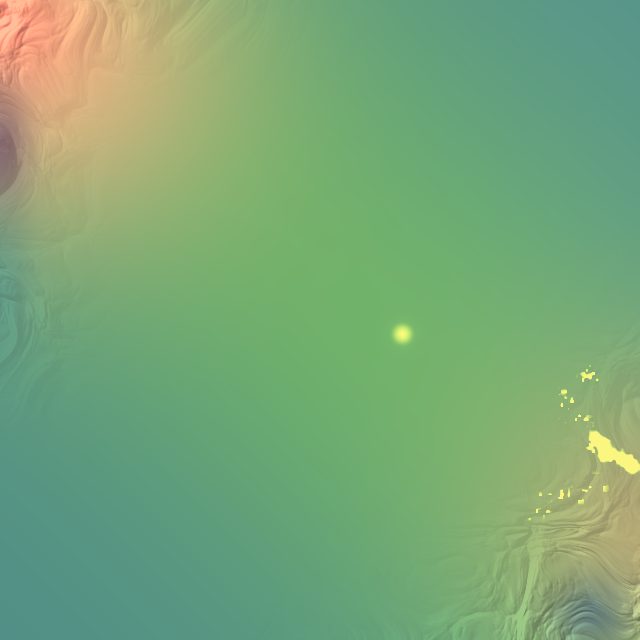
Reproduce this texture procedurally as a three.js fragment shader.

```glsl
// Soft green haze with a glowing dot, warm corners and weathered rocky relief.
varying vec2 vUv;

const vec3 GREEN = vec3(0.435, 0.695, 0.415);
const vec3 TEAL = vec3(0.315, 0.555, 0.535);
const vec3 PEACH = vec3(0.93, 0.71, 0.52);
const vec3 CORAL = vec3(1.0, 0.56, 0.47);
const vec3 PLUM = vec3(0.45, 0.33, 0.42);
const vec3 SLATE = vec3(0.28, 0.40, 0.48);
const vec3 SUN = vec3(1.0, 0.98, 0.50);
const vec3 HALO = vec3(0.70, 0.95, 0.40);
const vec2 DOT_POS = vec2(0.629, 0.478);
const float DOT_RADIUS = 0.0125;
const float ROCK_SCALE = 6.0;
const float RELIEF_STEP = 0.0025;
const vec2 LIGHT_DIR = vec2(-0.8, 0.6);

float hash(vec2 p) {
  vec3 q = fract(vec3(p.xyx) * 0.1031);
  q += dot(q, q.yzx + 33.33);
  return fract((q.x + q.y) * q.z);
}

float noise(vec2 p) {
  vec2 i = floor(p), f = fract(p);
  f = f * f * f * (f * (f * 6.0 - 15.0) + 10.0);
  return mix(mix(hash(i), hash(i + vec2(1.0, 0.0)), f.x),
             mix(hash(i + vec2(0.0, 1.0)), hash(i + vec2(1.0)), f.x), f.y);
}

// Folded octaves give creases; the warp bends them into eroded rock.
float rockHeight(vec2 uv) {
  vec2 p = uv * ROCK_SCALE + 17.0;
  p += 0.9 * vec2(noise(p * 1.3), noise(p * 1.3 + 41.0));
  p += 0.3 * vec2(noise(p * 3.7 + 9.0), noise(p * 3.7 + 73.0));
  float sum = 0.0, amp = 0.5;
  for (int i = 0; i < 6; i++) {
    sum += amp * abs(2.0 * noise(p) - 1.0);
    p = mat2(1.6, 1.2, -1.2, 1.6) * p + 5.3;
    amp *= 0.47;
  }
  return sum;
}

float glow(vec2 p, vec2 center, float spread) {
  vec2 d = p - center;
  return exp(-dot(d, d) / spread);
}

float segment(vec2 p, vec2 a, vec2 b) {
  vec2 ab = b - a;
  return length(p - a - ab * clamp(dot(p - a, ab) / dot(ab, ab), 0.0, 1.0));
}

float fadeOut(float near, float far, float x) {
  return 1.0 - smoothstep(near, far, x);
}

void main() {
  vec2 uv = vUv;

  // Green diagonal band cooling towards two corners
  float across = uv.x + uv.y - 1.08;
  float cool = 1.0 - exp(-across * across * 2.6);
  vec3 col = mix(GREEN, TEAL, cool);
  col += vec3(0.02, 0.015, 0.02) * smoothstep(0.4, 1.0, uv.x);

  // Warm corners
  col = mix(col, PEACH, 0.97 * glow(uv, vec2(0.06, 0.93), 0.085));
  col = mix(col, CORAL, 0.9 * glow(uv, vec2(0.0, 0.97), 0.012));
  col = mix(col, PEACH * vec3(0.88, 0.92, 0.92), 0.72 * glow(uv, vec2(1.03, 0.17), 0.065));

  // Shadowed left edge
  float edge = exp(-uv.x * uv.x / 0.0022);
  col = mix(col, PLUM, 0.75 * edge * glow(vec2(uv.y), vec2(0.77), 0.018));
  col = mix(col, TEAL, 0.55 * edge * glow(vec2(uv.y), vec2(0.55), 0.025));

  // Rock relief confined to the borders
  float h = rockHeight(uv);
  vec2 grad = vec2(rockHeight(uv + vec2(RELIEF_STEP, 0.0)),
                   rockHeight(uv + vec2(0.0, RELIEF_STEP))) - h;
  float shade = clamp(-dot(grad, LIGHT_DIR) / RELIEF_STEP * 0.09, -1.0, 1.0);
  float leftMask = fadeOut(0.0, 0.2, uv.x) * smoothstep(0.28, 0.55, uv.y);
  float topMask = smoothstep(0.83, 1.0, uv.y) * fadeOut(0.15, 0.56, uv.x);
  float lowMask = fadeOut(0.0, 0.065, (1.0 - uv.x) * uv.y)
                * fadeOut(0.2, 0.68, length(uv - vec2(1.0, 0.0)));
  float rocky = max(max(leftMask, topMask), lowMask);
  float rugged = glow(uv, vec2(0.0, 0.95), 0.012) + glow(uv, vec2(0.94, 0.03), 0.018);
  vec3 tint = mix(vec3(0.9, 1.0, 0.85), vec3(0.8, 1.0, 0.9), step(uv.x, 0.5));
  col *= 1.0 + tint * shade * rocky * (0.07 + 0.24 * rugged);

  // Slate hollow low on the right
  float hollow = glow(uv, vec2(0.925, 0.035), 0.0035);
  col = mix(col, SLATE * (1.0 + 0.4 * shade), hollow * (0.45 + 0.5 * fadeOut(0.1, 0.5, h)));

  // Ragged bright streak and scattered flecks
  float grain = noise(uv * 65.0) * 0.6 + noise(uv * 150.0) * 0.4;
  float streak = min(segment(uv, vec2(0.935, 0.316), vec2(0.947, 0.290)),
                     segment(uv, vec2(0.947, 0.290), vec2(1.01, 0.262)));
  float lit = fadeOut(-0.0015, 0.003, streak - 0.021 * (grain - 0.12));
  float trail = min(segment(uv, vec2(0.885, 0.375), vec2(0.925, 0.30)),
                    segment(uv, vec2(0.825, 0.205), vec2(0.93, 0.24)));
  trail = min(trail, length(uv - vec2(0.923, 0.408)));
  float fleck = noise(uv * 180.0 + 31.0) * 0.65 + noise(uv * 75.0 + 8.0) * 0.35;
  lit = max(lit, smoothstep(0.67, 0.75, fleck - 4.0 * trail) * fadeOut(0.012, 0.028, trail));
  col = mix(col, mix(HALO, SUN, lit), lit * 0.95);

  // Glowing dot
  float r = length(uv - DOT_POS) / DOT_RADIUS;
  col = mix(col, HALO, 0.75 * exp(-pow(r / 1.15, 4.0)) + 0.12 * exp(-r * r * 0.3));
  col = mix(col, SUN, exp(-r * r * 1.5));

  gl_FragColor = vec4(clamp(col, 0.0, 1.0), 1.0);
}
```
